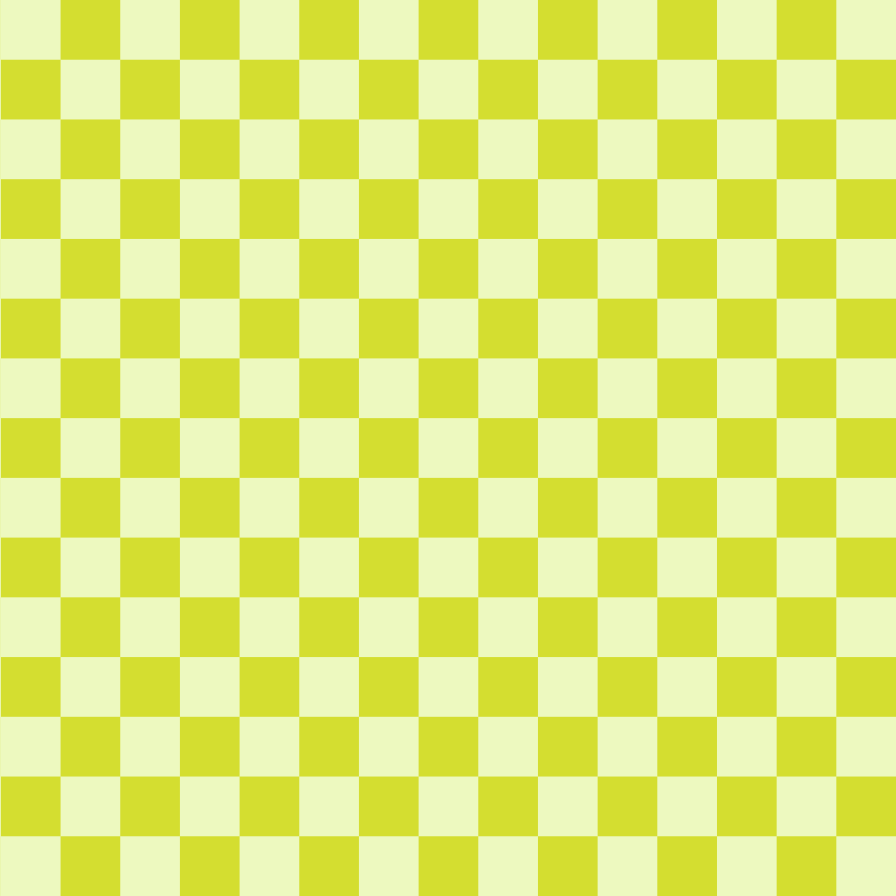
This pattern is drawn by a three.js fragment shader. Its source:

```glsl
varying vec2 vUv;

const vec3 PALE = vec3(0.93, 0.975, 0.75);
const vec3 LIME = vec3(0.83, 0.87, 0.19);
const float CELLS = 15.0;       // squares across and down
const float LEFT_MARGIN = 0.001; // thin pale strip before the first column

// Square wave per axis: +1 in even cells, -1 in odd ones, with smoothed edges
vec2 squareWave(vec2 p, vec2 softness) {
  vec2 signedDist = abs(mod(p - 0.5, 2.0) - 1.0) - 0.5;
  return clamp(2.0 * signedDist / softness, -1.0, 1.0);
}

void main() {
  vec2 pixel = max(fwidth(vUv), vec2(1e-5));

  // Columns share the width left over by the margin
  vec2 cellSize = vec2(1.0 - LEFT_MARGIN, 1.0) / CELLS;
  vec2 cell = (vUv - vec2(LEFT_MARGIN, 0.0)) / cellSize;

  // Checkerboard: squares are pale where both waves agree
  vec2 wave = squareWave(cell, pixel / cellSize);
  float pale = 0.5 + 0.5 * wave.x * wave.y;

  // Pale margin
  float margin = clamp((LEFT_MARGIN - vUv.x) / pixel.x + 0.5, 0.0, 1.0);
  pale = max(pale, margin);

  gl_FragColor = vec4(mix(LIME, PALE, pale), 1.0);
}
```
